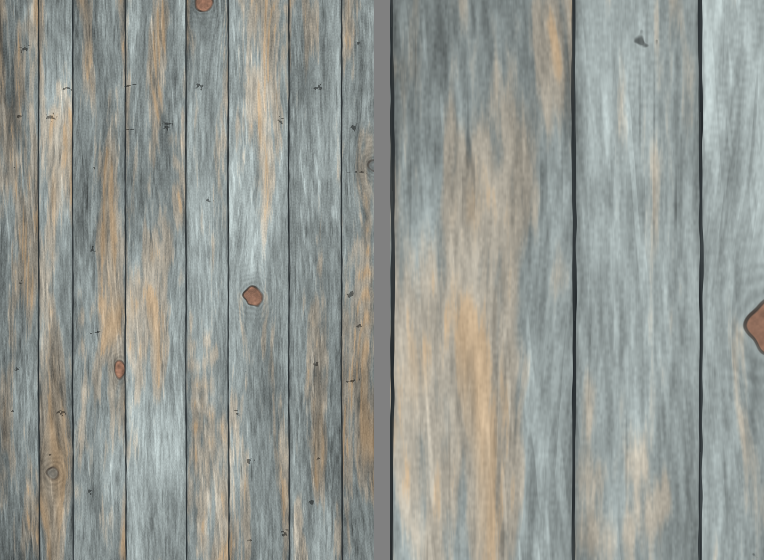
Left, the full canvas; right, a detail of the centre.
This texture is drawn by a Shadertoy shader. Its source:

```glsl
// Eight weathered vertical boards with worn blue-grey paint over warm wood.
// Stretched noise gives grain, wear and brush strokes; each board's knot
// bends the grain around it, and hashed cells scatter dents and cracks.

#define GAP 0.0015
#define WARM_LEVEL 0.535
#define GRAIN_CONTRAST 0.22
#define PATCH_CONTRAST 0.38
#define VIGNETTE 0.06
#define KNOT_RADIUS 0.022
#define DENT_CHANCE 0.26
#define COOL_TINT vec3(0.965, 1.030, 1.025)
#define WARM_TINT vec3(1.055, 1.020, 0.940)
#define BARE_WOOD vec3(0.74, 0.59, 0.42)
#define GAP_COLOR vec3(0.15, 0.17, 0.18)
#define KNOT_COLOR vec3(0.60, 0.44, 0.36)

const float EDGES[9] = float[9](-0.01, 0.104, 0.195, 0.336, 0.498, 0.611, 0.773, 0.914, 1.01);

float hash(vec2 p) {
    return fract(sin(dot(p, vec2(127.1, 311.7))) * 43758.55);
}

float noise(vec2 p) {
    vec2 i = floor(p), f = fract(p);
    f = f * f * (3.0 - 2.0 * f);
    return mix(mix(hash(i), hash(i + vec2(1, 0)), f.x),
               mix(hash(i + vec2(0, 1)), hash(i + vec2(1, 1)), f.x), f.y);
}

float fbm(vec2 p) {
    float sum = 0.0, amp = 0.533;
    for (int i = 0; i < 4; i++) {
        sum += amp * noise(p);
        p = p * 2.03 + 17.3;
        amp *= 0.5;
    }
    return sum;
}

// Knot position: a quadratic sequence up the boards, off-centre on some.
vec2 knotCentre(float id, float left, float width) {
    float across = abs(mod(id, 5.0) - 2.0) < 0.5 ? 0.89 : 0.40;
    float up = fract(-0.2853 * id * id + 0.041 * id + 0.398);
    return vec2(left + across * width, up * 1.497);
}

// Scattered ragged dents, a few of them stretched into faint cracks.
float dents(vec2 p) {
    vec2 q = p * vec2(10.0, 9.0), cell = floor(q);
    float pick = hash(cell + 3.7);
    vec2 centre = 0.3 + 0.4 * vec2(hash(cell + 8.1), hash(cell + 5.9));
    vec2 d = fract(q) - centre;
    d.y += 0.12 * (noise(p * 45.0) - 0.5);
    d /= pick < DENT_CHANCE * 0.15 ? vec2(0.25, 0.022) : vec2(0.10, 0.07) * (0.5 + hash(cell));
    float rough = 1.5 * (noise(p * 210.0) - 0.4);
    return step(pick, DENT_CHANCE) * (1.0 - smoothstep(0.4, 0.9, length(d) + rough));
}

void mainImage(out vec4 fragColor, in vec2 fragCoord) {
    vec2 p = fragCoord / iResolution.x;
    float px = 1.0 / iResolution.x;

    // Find the board and the distance to its nearest edge.
    float x = p.x + 0.003 * (noise(vec2(p.y * 4.0, 2.0)) - 0.5);
    int board = 0;
    for (int i = 1; i < 8; i++) board += int(step(EDGES[i], x));
    float id = float(board), left = EDGES[board], right = EDGES[board + 1];
    float edge = min(x - left, right - x);
    vec2 seed = vec2(id * 7.31, id * 13.17);

    // Bend the grain around the knot.
    float hasKnot = step(0.5, mod(id, 3.0));
    float redKnot = step(abs(id - 3.5), 2.0);
    vec2 d = p - knotCentre(id, left, right - left);
    float pull = hasKnot * exp(-dot(d * vec2(20.0, 9.0), d * vec2(20.0, 9.0)));
    vec2 g = p;
    g.x -= 0.8 * d.x * pull;
    g.x += 0.022 * (noise(p * vec2(6.0, 3.0) + seed) - 0.5);

    // Tone: worn patches, streaks, crisp fibres, speckle and growth lines.
    float patches = fbm(g * vec2(9.0, 2.4) + seed);
    float streaks = fbm(g * vec2(60.0, 4.0) + seed);
    float fibres = fbm(g * vec2(210.0, 26.0) + seed);
    float speckle = noise(p * vec2(420.0, 260.0));
    float figure = noise(g * vec2(11.0, 1.7) + seed + 4.0);
    float rings = 0.5 + 0.5 * sin(60.0 * figure + 4.0 * streaks);
    float tone = 0.592 + PATCH_CONTRAST * (patches - 0.5) + GRAIN_CONTRAST * (streaks - 0.5)
               + 0.26 * (fibres - 0.5) + 0.06 * (speckle - 0.5)
               + 0.03 * (rings - 0.5) + 0.03 * (hash(seed) - 0.5);
    vec2 c = 2.0 * fragCoord / iResolution.xy - 1.0;
    tone -= VIGNETTE * (dot(c, c) - 0.5);

    // Pale slanted brush strokes and sparse dark hairline scratches.
    vec2 s = vec2(p.x + 0.07 * p.y, p.y);
    float strokes = smoothstep(0.66, 0.88, noise(s * vec2(190.0, 15.0) + seed));
    tone += 0.09 * strokes * smoothstep(0.42, 0.6, fbm(s * vec2(14.0, 4.0) + seed + 9.0));
    float hairline = smoothstep(0.80, 0.95, noise(g * vec2(230.0, 9.0) + seed + 50.0));
    tone -= 0.08 * hairline;

    // Paint worn through to warm and then bare wood, broken by the fibres.
    float wear = fbm(g * vec2(19.0, 2.6) + seed + 31.0) + 0.16 * (streaks - 0.5)
               + 0.16 * (fibres - 0.5) + 0.05 * (rings - 0.5);
    float warm = smoothstep(WARM_LEVEL - 0.05, WARM_LEVEL + 0.08, wear);
    vec3 color = tone * mix(COOL_TINT, WARM_TINT, warm);
    float bare = smoothstep(0.63, 0.71, wear) * (0.25 + 0.75 * rings);
    color = mix(color, BARE_WOOD * (0.55 + 0.75 * tone), 0.5 * bare);

    // Knot: soft irregular halo, coloured heart and broken dark rim.
    float squeeze = abs(id - 2.0) < 0.5 ? 1.7 : 1.0;
    float r = length(d * vec2(squeeze, 0.95)) + 0.010 * (noise(p * 55.0) - 0.5);
    float radius = KNOT_RADIUS * mix(0.6, 1.0, redKnot);
    float halo = hasKnot * exp(-r * 26.0);
    color *= 1.0 - halo * (0.20 + 0.10 * sin(r * 480.0 + 9.0 * streaks));
    vec3 heart = mix(vec3(0.44, 0.46, 0.46), KNOT_COLOR, redKnot);
    heart *= 0.70 + 0.60 * fbm(p * 85.0);
    float core = 1.0 - smoothstep(radius - 0.003, radius + px, r);
    color = mix(color, heart, hasKnot * core * mix(0.5, 0.9, redKnot));
    float rim = 1.0 - smoothstep(0.0008, 0.0022 + px, abs(r - radius));
    color = mix(color, vec3(0.23, 0.20, 0.18), hasKnot * rim * (0.1 + 0.75 * noise(p * 60.0)));

    // Dents, softened board edges and the thin, uneven dark gaps.
    color *= 1.0 - 0.42 * dents(p);
    color *= 1.0 - 0.16 * exp(-edge * 210.0);
    float gap = GAP * (0.55 + 0.9 * noise(vec2(p.y * 45.0, id)));
    float cover = 1.0 - smoothstep(gap - px * 0.4, gap + px * 0.7, edge);
    color = mix(color, GAP_COLOR, cover * (0.75 + 0.25 * noise(vec2(p.y * 18.0, id + 5.0))));

    fragColor = vec4(clamp(color, 0.0, 1.0), 1.0);
}
```
